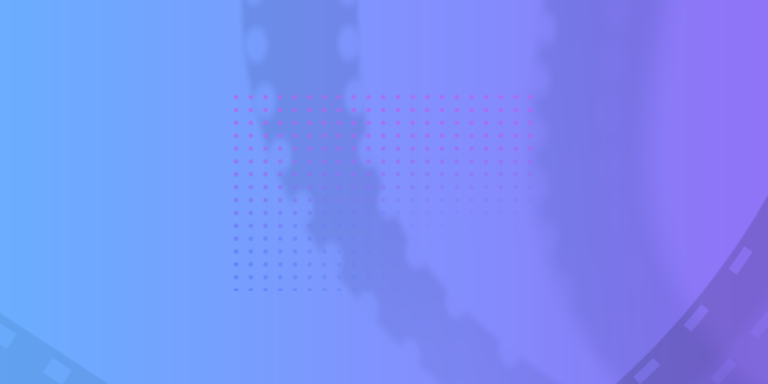
Reproduce this background procedurally as a Shadertoy shader.

```glsl
// Blue to violet gradient with blurred film strips and a fading grid of dots.
#define STRIP_SHADE 0.895
#define CORNER_SHADE 0.85
#define HOLE_BLUR 0.012
#define DOT_RADIUS 0.0058
#define DOT_OPACITY 0.75
#define DOT_COUNT vec2(21.0, 16.0)
#define DOT_ORIGIN vec2(0.615, 0.747)
#define DOT_STEP vec2(0.0383, 0.0335)

// Horizontal blend through five stops; x runs from 0 to 2
vec3 backdrop(float x) {
    vec3 c = mix(vec3(0.420, 0.680, 1.0), vec3(0.465, 0.620, 0.995), smoothstep(-0.1, 0.75, x));
    c = mix(c, vec3(0.515, 0.560, 0.995), smoothstep(0.55, 1.2, x));
    c = mix(c, vec3(0.525, 0.500, 0.970), smoothstep(1.1, 1.65, x));
    return mix(c, vec3(0.560, 0.455, 0.970), smoothstep(1.5, 2.0, x));
}

float softEllipse(vec2 p, vec2 radius, float blur) {
    float d = (length(p / radius) - 1.0) * min(radius.x, radius.y);
    return 1.0 - smoothstep(-blur, blur, d);
}

float boxMask(vec2 p, vec2 halfSize, float edge) {
    vec2 d = abs(p) - halfSize;
    return 1.0 - smoothstep(-edge, edge, max(d.x, d.y));
}

float band(float x, float left, float right, vec2 blur) {
    return smoothstep(-blur.x, blur.x, x - left) * (1.0 - smoothstep(-blur.y, blur.y, x - right));
}

// Edges as functions of depth v below the top
float midLeft(float v)   { return 0.630 + v * v * (0.404 + 0.112 * v); }
float midRight(float v)  { return 0.932 + v * v * (0.034 + 0.492 * v); }
float sideLeft(float v)  { float d = v - 0.37; return 1.401 + d * d * (0.354 + 0.341 * d); }
float sideRight(float v) { float d = v - 0.40; return 1.667 + d * d * (0.474 + 0.458 * d); }

// Central strip, with holes biting into both edges
float middleStrip(vec2 q) {
    float mask = band(q.x, midLeft(q.y), midRight(q.y), vec2(0.010 + 0.015 * q.y));
    for (int i = 0; i < 9; i++) {
        float n = float(i);
        float a = -0.034 + n * (0.153 - 0.0022 * n);
        float b = -0.032 + n * (0.1455 - 0.0016 * n);
        vec2 leftHole = vec2(midLeft(a) + 0.032 - 0.040 * a * a, a);
        vec2 rightHole = vec2(midRight(b) - 0.024 * (1.0 - smoothstep(0.1, 0.5, b)), b);
        mask *= 1.0 - 0.9 * softEllipse(q - leftHole, vec2(0.029, 0.045), HOLE_BLUR);
        mask *= 1.0 - 0.9 * softEllipse(q - rightHole, vec2(0.029, 0.045), HOLE_BLUR);
    }
    return mask * mix(1.0, 0.6, smoothstep(0.5, 1.0, q.y));
}

// Strip on the right, more out of focus
float sideStrip(vec2 q) {
    float mask = band(q.x, sideLeft(q.y) - 0.015, sideRight(q.y) + 0.02, vec2(0.02 + 0.03 * q.y, 0.06));
    for (int i = 0; i < 6; i++) {
        float v = 0.073 + 0.136 * float(i);
        float fade = 1.0 - 0.12 * float(i);
        vec2 outer = vec2(sideLeft(v) - 0.002, v);
        vec2 inner = vec2(sideLeft(v) + 0.183, v - 0.05);
        mask *= 1.0 - 0.8 * fade * softEllipse(q - outer, vec2(0.026, 0.042), 0.016);
        mask *= 1.0 - 0.2 * fade * softEllipse(q - inner, vec2(0.034, 0.050), 0.025);
    }
    return mask * mix(1.0, 0.75, q.y);
}

// One row of tilted holes along an arc
float arcHoles(float r, float angle, float rowRadius, float start, float pitch, float edge) {
    float a = (fract((angle - start) / pitch + 0.5) - 0.5) * pitch;
    return boxMask(vec2(a * rowRadius, r - rowRadius), vec2(0.036, 0.013), edge);
}

void mainImage(out vec4 fragColor, in vec2 fragCoord) {
    float px = 1.0 / iResolution.y;
    vec2 p = fragCoord * px;
    vec2 q = vec2(p.x, 1.0 - p.y);
    vec3 color = backdrop(p.x);

    // Blurred strips
    color *= mix(vec3(1.0), vec3(STRIP_SHADE, STRIP_SHADE, 0.92), middleStrip(q));
    color *= mix(vec3(1.0), vec3(0.885, 0.91, 0.925), sideStrip(q));

    // Curved strip in the lower right corner
    vec2 arc = q - vec2(0.295, -0.461);
    float r = length(arc);
    float angle = atan(arc.y, arc.x);
    float corner = smoothstep(-0.004, 0.004, r - 1.961);
    float holes = arcHoles(r, angle, 1.992, 0.609, 0.095, 0.003)
                + arcHoles(r, angle, 2.137, 0.658, 0.074, 0.004) * 0.6;
    float frame = 0.25 * smoothstep(2.08, 2.13, r);
    color *= mix(1.0, CORNER_SHADE, corner * (1.0 - frame) * (1.0 - 0.75 * holes));

    // Straight strip in the lower left corner
    vec2 s = q - vec2(0.0, 0.815);
    vec2 local = vec2(dot(s, vec2(0.84, 0.55)), dot(s, vec2(-0.55, 0.84)));
    float along = (fract((local.x - 0.036) / 0.173 + 0.5) - 0.5) * 0.173;
    float hole = boxMask(vec2(along, local.y - 0.046), vec2(0.030, 0.023), 0.004);
    float leftStrip = smoothstep(-0.004, 0.004, local.y) * (1.0 - 0.8 * hole);
    color *= mix(vec3(1.0), vec3(0.90, 0.93, 0.935), leftStrip);

    // Dot grid, magenta above and blue below, fading to the lower right
    vec2 cell = vec2(p.x - DOT_ORIGIN.x, DOT_ORIGIN.y - p.y) / DOT_STEP;
    vec2 index = clamp(floor(cell + 0.5), vec2(0.0), DOT_COUNT - 1.0);
    vec2 t = index / (DOT_COUNT - 1.0);
    float d = length((cell - index) * DOT_STEP) - DOT_RADIUS;
    float dots = 1.0 - smoothstep(-px, px, d);
    dots *= step(cell.y, DOT_COUNT.y - 0.95);
    float fade = mix(1.0, max(0.0, 1.0 - 1.5 * t.x), smoothstep(0.2, 0.8, t.y));
    vec3 dotColor = mix(vec3(0.70, 0.40, 0.95), vec3(0.34, 0.50, 0.97), smoothstep(0.0, 1.0, t.y));
    color = mix(color, dotColor, dots * fade * DOT_OPACITY);

    fragColor = vec4(color, 1.0);
}
```
